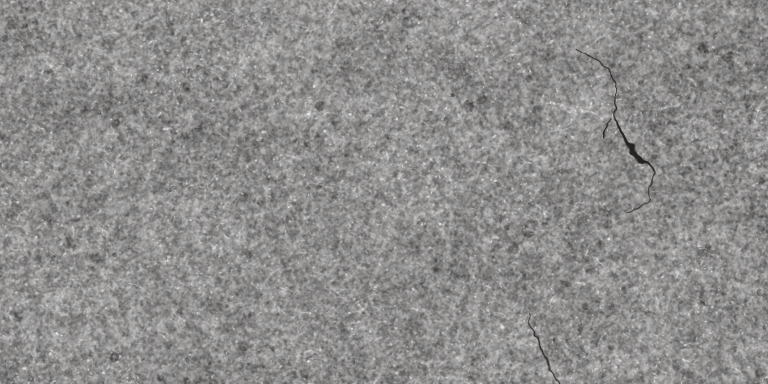
This texture is drawn by a WebGL 2 fragment shader. Its source:

```glsl
#version 300 es
precision highp float;

#define BASE_GREY 0.557
#define GRAIN_GAIN 1.0
#define PEBBLE_DEPTH 0.13
#define CHIP_DEPTH 0.09
#define FLECK_GAIN 0.17
#define SPECK_GAIN 0.22
#define CRACK_GREY vec3(0.12, 0.11, 0.105)
#define WARM_TINT vec3(0.003, -0.001, -0.003)

uniform vec2 u_resolution;
out vec4 fragColor;

vec2 hash2(vec2 p) {
    vec3 q = fract(vec3(p.xyx) * vec3(0.1031, 0.1030, 0.0973));
    q += dot(q, q.yzx + 33.33);
    return fract((q.xx + q.yz) * q.zy);
}

float noise(vec2 p) {
    vec2 i = floor(p), f = fract(p);
    f = f * f * (3.0 - 2.0 * f);
    vec2 e = vec2(0.0, 1.0);
    return mix(mix(hash2(i).x, hash2(i + e.yx).x, f.x),
               mix(hash2(i + e.xy).x, hash2(i + e.yy).x, f.x), f.y);
}

mat2 rotation(float a) {
    return mat2(cos(a), sin(a), -sin(a), cos(a));
}

// Fine mineral grain over broad, slightly horizontal clouding
float grain(vec2 p) {
    float v = 0.07 * (noise(p * vec2(4.0, 11.0)) - 0.5);
    v += 0.07 * (noise(p * 25.0 + 7.0) - 0.5);
    v += 0.13 * (noise(rotation(0.5) * p * 62.0 + 40.0) - 0.5);
    v += 0.20 * (noise(rotation(1.1) * p * 125.0 + 90.0) - 0.5);
    v += 0.15 * (noise(rotation(0.3) * p * 215.0 + 150.0) - 0.5);
    return v;
}

// Scattered rounded inclusions, gathered in loose groups
float pebbles(vec2 p, float freq, float density, float px) {
    vec2 g = p * freq, cell = floor(g);
    float soft = 0.03 + px * freq * 0.7, cover = 0.0;
    for (int j = -1; j <= 1; j++)
    for (int i = -1; i <= 1; i++) {
        vec2 id = cell + vec2(i, j);
        vec2 r = hash2(id + freq), s = hash2(id + freq + 71.0), t = hash2(id + freq + 133.0);
        float group = smoothstep(0.2, 0.85, noise(id * 6.0 / freq + 3.0));
        vec2 d = rotation(6.28 * t.x) * (g - id - 0.15 - 0.7 * r);
        d.y *= 1.0 + 0.6 * s.x;
        float radius = mix(0.14, 0.42, s.y * s.y);
        float keep = step(t.y, density * (0.35 + 1.3 * group));
        float shape = smoothstep(soft, -soft, length(d) - radius);
        cover = max(cover, keep * shape * mix(0.45, 1.0, fract(r.x * 7.0)));
    }
    return cover;
}

// Thin, gently bent pale shards
float flecks(vec2 p, float freq, float density, float px) {
    vec2 g = p * freq, cell = floor(g);
    float soft = px * freq * 0.8, cover = 0.0;
    for (int j = -1; j <= 1; j++)
    for (int i = -1; i <= 1; i++) {
        vec2 id = cell + vec2(i, j);
        vec2 r = hash2(id + freq + 17.0), s = hash2(id + freq + 211.0), t = hash2(id + freq + 307.0);
        float angle = (s.x - 0.5) * (0.8 + 2.3 * s.y);
        vec2 d = rotation(angle) * (g - id - r);
        d.y += (t.x - 0.5) * 1.2 * d.x * d.x;
        float halfLength = mix(0.1, 0.48, s.y);
        float dist = length(vec2(max(abs(d.x) - halfLength, 0.0), d.y));
        float width = freq * mix(0.0006, 0.0025, t.x * t.x);
        float shape = smoothstep(width + soft, width - soft, dist);
        cover = max(cover, step(t.y, density) * shape * mix(0.4, 1.0, r.y));
    }
    return cover;
}

// Tapered stroke; z holds the half width at each end
float stroke(vec2 p, vec3 a, vec3 b, float px) {
    vec2 along = b.xy - a.xy;
    float h = clamp(dot(p - a.xy, along) / dot(along, along), 0.0, 1.0);
    float dist = length(p - a.xy - along * h) - mix(a.z, b.z, h);
    return smoothstep(px, -px, dist);
}

float cracks(vec2 p, float px) {
    p += 0.014 * (vec2(noise(p * 32.0), noise(p * 32.0 + 50.0)) - 0.5);
    p += 0.007 * (vec2(noise(p * 85.0), noise(p * 85.0 + 50.0)) - 0.5);
    vec3 upper[8] = vec3[8](
        vec3(1.505, 0.87, 0.0008), vec3(1.588, 0.82, 0.0015), vec3(1.61, 0.766, 0.0015),
        vec3(1.594, 0.70, 0.002), vec3(1.654, 0.597, 0.0065), vec3(1.706, 0.552, 0.0015),
        vec3(1.693, 0.48, 0.001), vec3(1.635, 0.445, 0.0006));
    vec3 lower[4] = vec3[4](
        vec3(1.372, 0.18, 0.0006), vec3(1.393, 0.128, 0.0018),
        vec3(1.427, 0.05, 0.0018), vec3(1.462, -0.01, 0.001));
    float cover = 0.0;
    for (int i = 0; i < 7; i++) cover = max(cover, stroke(p, upper[i], upper[i + 1], px));
    for (int i = 0; i < 3; i++) cover = max(cover, stroke(p, lower[i], lower[i + 1], px));
    // Short spur beside the main crack
    return max(cover, stroke(p, vec3(1.57, 0.645, 0.003), vec3(1.585, 0.69, 0.001), px));
}

void main() {
    vec2 p = gl_FragCoord.xy / u_resolution.y;
    float px = 1.0 / u_resolution.y;
    vec2 warped = p + 0.007 * (vec2(noise(p * 75.0), noise(p * 75.0 + 31.0)) - 0.5);

    float grey = BASE_GREY + GRAIN_GAIN * grain(p);
    grey -= PEBBLE_DEPTH * pebbles(warped, 26.0, 0.34, px);
    grey -= CHIP_DEPTH * pebbles(warped, 58.0, 0.3, px);

    // Pale shards and specks, broken up by the grain
    float broken = smoothstep(0.15, 0.65, noise(p * 110.0 + 12.0));
    float shards = max(flecks(warped, 15.0, 0.4, px), flecks(warped, 31.0, 0.32, px));
    grey += FLECK_GAIN * shards * mix(0.35, 1.0, broken);
    grey += SPECK_GAIN * pebbles(warped + 5.0, 95.0, 0.13, px);

    vec3 colour = vec3(clamp(grey, 0.25, 0.92)) + WARM_TINT;
    colour = mix(colour, CRACK_GREY, 0.93 * cracks(p, px));
    fragColor = vec4(colour, 1.0);
}
```
